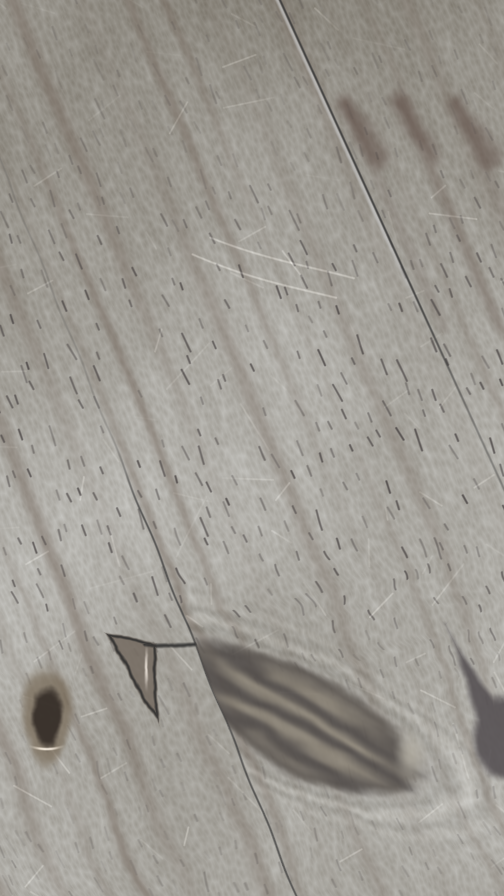
This texture is drawn by a Shadertoy shader. Its source:

```glsl
// Worn pale pine boards with slanted grain, pores, scratches, seams and dark knots.

vec2 hash2(vec2 p) {
  vec3 q = fract(p.xyx * vec3(.1031, .1030, .0973));
  q += dot(q, q.yzx + 33.33);
  return fract((q.xx + q.yz) * q.zy);
}

// Cellular noise: distance to the nearest scattered point.
float cells(vec2 p) {
  float nearest = 2.;
  for (int i = 0; i < 9; i++) {
    vec2 id = floor(p) + vec2(i % 3 - 1, i / 3 - 1);
    nearest = min(nearest, length(id + hash2(id) - p));
  }
  return nearest;
}

// Layered, turned and warped sines, roughly -1 to 1.
float waves(vec2 p) {
  float sum = 0., amp = .5;
  for (int i = 0; i < 5; i++) {
    sum += amp * sin(p.x + 1.7 * sin(p.y * .8 + float(i)));
    p = mat2(1.5, 1.1, -1.1, 1.5) * p + 2.;
    amp *= .6;
  }
  return sum;
}

float segment(vec2 p, vec2 a, vec2 ab) {
  return length(p - a - ab * clamp(dot(p - a, ab) / dot(ab, ab), 0., 1.));
}

// 1 at distance zero, falling to 0 at the given width.
float ink(float width, float d) { return 1. - smoothstep(0., width, d); }

// Scattered short strokes, one per cell, tilted within the spread.
float strokes(vec2 p, vec2 cell, float reach, float spread, float width) {
  float total = 0.;
  for (int i = 0; i < 9; i++) {
    vec2 id = floor(p / cell) + vec2(i % 3 - 1, i / 3 - 1);
    vec2 r = hash2(id + 71.), s = hash2(id + 157.);
    float tilt = (s.x - .5) * spread;
    vec2 arm = vec2(sin(tilt), cos(tilt)) * reach * (.25 + .75 * r.x * r.y);
    float d = segment(p - (id + .1 + .8 * r) * cell, -arm, 2. * arm);
    total = max(total, ink(width, d) * step(.35, s.y) * s.y);
  }
  return total;
}

void mainImage(out vec4 fragColor, in vec2 fragCoord) {
  vec2 p = fragCoord / iResolution.y;
  float px = 1. / iResolution.y;
  float lowSeam = p.x - .143 - .403 * (.466 - p.y) + .001 * sin(p.y * 60.);
  float highSeam = p.x - .3125 - .458 * (1. - p.y);
  float side = smoothstep(-px, px, lowSeam);
  float upper = smoothstep(-px, px, highSeam);
  float low = 1. - smoothstep(.2, .45, p.y);

  // Grain space: x across the fibres, y along them.
  vec2 g = vec2(dot(p, vec2(.92, .39)), dot(p, vec2(.39, -.92)));
  g.x += mix(.003, .011, low) * waves(p * 9. + side * low * 4.);

  // Broad light and fine mottling.
  float light = .83 - .56 * smoothstep(.4, 1.05, p.y + .3 * (.28 - p.x));
  light += .17 * waves(p * vec2(9, 7) + 1.) - .1 * low;
  light += .06 * waves(g * vec2(190, 22));
  light += .28 * (cells(g * vec2(230, 75)) - .45) + .18 * (cells(p * 120.) - .45);
  vec3 color = mix(vec3(.50, .48, .44), vec3(.735, .73, .71), light);

  // Brown growth bands.
  float band = pow(.5 + .5 * sin(g.x * 125. + 1.5 * sin(g.x * 31. + 2.) + side * low), 5.);
  band *= .6 + .4 * sin(g.x * 47. + g.y * 6.);
  color = mix(color, vec3(.46, .41, .37), band * mix(.5, .28, smoothstep(.1, .45, p.x)));

  // Brown smears on the upper right board.
  for (int i = 0; i < 3; i++) {
    vec2 top = vec2(.385 + .062 * float(i), .885);
    float smear = segment(p, top, vec2(.037, -.06)) + .005 * waves(p * 40.);
    float trail = segment(p, top, vec2(.11, -.25));
    color = mix(color, vec3(.40, .34, .31), upper * (.55 * ink(.019, smear) + .2 * ink(.012, trail)));
  }

  // Dark pores along the grain, pale scratches across it.
  float pores = strokes(g, vec2(.015, .04), .013, .25, .0011 + px);
  float middle = smoothstep(.2, .4, p.y) - smoothstep(.6, .9, p.y);
  color = mix(color, vec3(.27, .25, .25), pores * mix(.25, .8, middle));
  float scratch = strokes(p, vec2(.075, .06), .04, 5., .0008 + px);
  color += .13 * scratch * (.6 + .4 * waves(p * 30.));
  for (int i = 0; i < 2; i++) {
    vec2 a = vec2(.235, .74) - .02 * float(i);
    color += .13 * ink(.001 + px, segment(p - vec2(0, .006 * sin(p.x * 18.)), a, vec2(.16, -.055)));
  }

  // Seams between the boards.
  color = mix(color, vec3(.24), ink(.0012 + px, abs(lowSeam)) * mix(.75, .2, smoothstep(.42, .52, p.y)));
  color = mix(color, vec3(.78), .7 * ink(.004, abs(highSeam + .003)) * smoothstep(.6, .75, p.y));
  color = mix(color, vec3(.21), ink(.0014 + px, abs(highSeam)) * mix(.4, .85, smoothstep(.5, .7, p.y)));

  // Large streaked knot, cut off by the lower seam.
  vec2 k = mat2(.88, .47, -.47, .88) * (p - vec2(.341, .195));
  float ring = length(k / vec2(.155, .058)) + .13 * waves(k * vec2(14, 40));
  float streak = .5 + .5 * sin(k.y * 170. + 3. * waves(k * vec2(9, 25)));
  vec3 heart = mix(vec3(.31, .29, .28), vec3(.54, .51, .46), streak * (1. - .7 * smoothstep(.5, .85, ring)));
  color -= .05 * sin(ring * 24.) * side * (1. - smoothstep(1., 1.9, ring));
  color = mix(color, heart, .88 * side * (1. - smoothstep(.8, 1.1, ring)));
  color = mix(color, vec3(.72, .70, .65), .7 * ink(.03, length((p - vec2(.458, .155)) * vec2(1.3, .8))));

  // Right knot with a long tapered spike.
  vec2 r = p - vec2(.56, .177);
  float taper = clamp(r.y / .126, 0., 1.);
  float spike = abs(r.x + .063 * taper) - .024 * pow(1. - taper, 1.6);
  spike = max(spike, max(r.y - .126, -r.y));
  float eye = min(spike, length(r * vec2(1, .7)) - .032) + .002 * waves(p * 60.);
  color = mix(color, vec3(.33, .31, .32), .88 * smoothstep(.005, -.006, eye));

  // Small left knot: brown rim, black core, wet glint.
  vec2 n = p - vec2(.052, .198);
  float bud = length(n / vec2(.023 + .12 * n.y, .045)) + .08 * waves(p * 70.);
  color = mix(color, vec3(.48, .43, .36), .75 * (1. - smoothstep(.9, 1.4, bud)));
  color = mix(color, vec3(.20, .17, .15), .9 * (1. - smoothstep(.55, .85, bud)));
  color += .5 * ink(.0025, abs(n.y + .034 - 9. * n.x * n.x)) * ink(.022, abs(n.x));

  // Split wedge with a dark edge and a crack.
  vec2 w = p - vec2(.121, .29) + .002 * waves(p * 50.);
  float wedge = max(max(dot(w, vec2(-.863, -.506)), dot(w, vec2(.16, .99))), w.x - .053);
  float crack = segment(w, vec2(.041, -.009), vec2(.055, 0));
  color = mix(color, vec3(.44, .40, .36), .8 * ink(.004, wedge));
  color = mix(color, vec3(.17), .85 * max(ink(.003, abs(wedge)), ink(.004, crack)));
  color += .4 * ink(.003, abs(w.x - .043)) * ink(.03, abs(w.y + .035));

  fragColor = vec4(clamp(color, 0., 1.), 1.);
}
```
